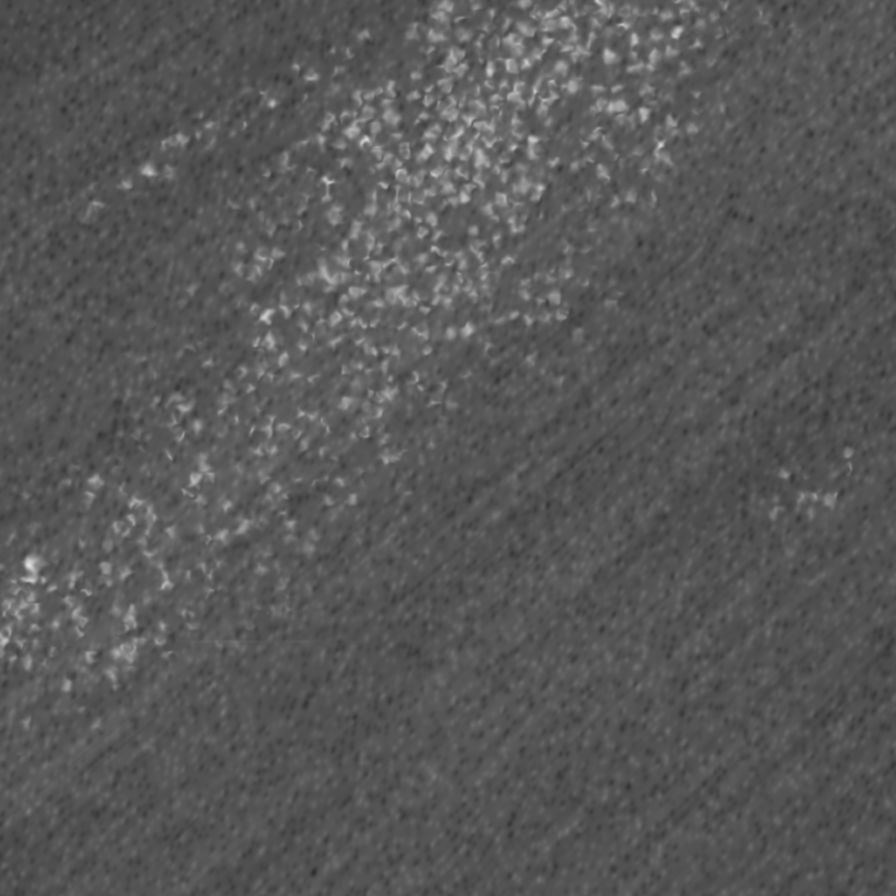
A three.js fragment shader for this texture:

```glsl
// Grey brushed ground with diagonal streaks, fine grain and drifts of pale speckles.
#define BASE_GREY 0.319
#define GRAIN_SCALE 135.0
#define GRAIN_GAIN 0.070
#define SPECK_SCALE 82.0
#define SPECK_GAIN 0.25
#define HAZE_GAIN 0.045
#define STREAK_SCALE 62.0
#define STREAK_GAIN 0.050
#define GROOVE_GAIN 0.030
#define SEAM_HEIGHT 0.284

varying vec2 vUv;

// Random values per lattice cell
vec3 hash3(vec2 c) {
  vec3 q = fract(c.xyx * vec3(0.1031, 0.1030, 0.0973));
  q += dot(q, q.yxz + 33.33);
  return fract((q.xxy + q.yzz) * q.zyx);
}

float valueNoise(vec2 p) {
  vec2 c = floor(p), f = fract(p);
  f = f * f * (3.0 - 2.0 * f);
  float low = mix(hash3(c).x, hash3(c + vec2(1.0, 0.0)).x, f.x);
  float high = mix(hash3(c + vec2(0.0, 1.0)).x, hash3(c + 1.0).x, f.x);
  return mix(low, high, f.y);
}

// Cellular sum of soft light and dark bumps
float grain(vec2 p) {
  vec2 c = floor(p), f = fract(p);
  float sum = 0.0;
  for (int j = -1; j <= 1; j++) {
    for (int i = -1; i <= 1; i++) {
      vec2 o = vec2(float(i), float(j));
      vec3 h = hash3(c + o + 300.0);
      vec2 d = f - o - h.xy;
      sum += (2.0 * h.z - 1.0) * exp(-5.0 * dot(d, d));
    }
  }
  return sum;
}

// Cellular pale specks with a faint shaded side; cover sets how many appear
float specks(vec2 p, float cover) {
  vec2 c = floor(p), f = fract(p);
  float sum = 0.0;
  for (int j = -1; j <= 1; j++) {
    for (int i = -1; i <= 1; i++) {
      vec2 o = vec2(float(i), float(j));
      vec3 h = hash3(c + o + 700.0);
      vec2 d = f - o - h.xy;
      vec2 s = d - vec2(0.40, -0.32);
      float radius = mix(0.32, 0.54, fract(h.z * 17.0));
      float gate = smoothstep(1.0 - cover, 1.32 - cover, h.z);
      float light = exp(-dot(d, d) / (radius * radius));
      sum += gate * (light - 0.22 * exp(-7.0 * dot(s, s)));
    }
  }
  return sum;
}

// Soft elongated drift, tilted by an angle in radians
float drift(vec2 p, vec2 center, float angle, vec2 size) {
  vec2 d = p - center;
  float c = cos(angle), s = sin(angle);
  d = vec2(c * d.x + s * d.y, c * d.y - s * d.x) / size;
  return exp(-dot(d, d));
}

void main() {
  vec2 p = vUv;

  // Flow coordinates: streaks steepen from upper left to lower right
  float across = p.y - (0.85 + 0.2 * p.x - 0.25 * p.y) * p.x + 2.0;
  float along = 0.7 * (p.x + p.y) + 1.0;

  // Where specks gather
  float cover = 0.80 * drift(p, vec2(0.60, 0.96), 0.60, vec2(0.28, 0.12));
  cover += 0.50 * drift(p, vec2(0.51, 0.80), 0.80, vec2(0.13, 0.04));
  cover += 0.60 * drift(p, vec2(0.24, 0.855), 0.52, vec2(0.16, 0.022));
  cover += 0.38 * drift(p, vec2(0.50, 0.69), 0.55, vec2(0.36, 0.15));
  cover += 0.38 * drift(p, vec2(0.20, 0.40), 0.75, vec2(0.34, 0.15));
  cover += 0.45 * drift(p, vec2(0.91, 0.46), 0.50, vec2(0.11, 0.04));
  cover += 0.50 * drift(p, vec2(0.01, 0.31), 0.80, vec2(0.08, 0.035));
  float clumps = 0.6 * valueNoise(vec2(across * 17.0, along * 9.0))
               + 0.4 * valueNoise(p * 34.0 + 9.0);
  cover = clamp(cover * (0.35 + 1.25 * clumps), 0.0, 1.0);

  // Broad tone: dull corners, lighter middle
  float grey = BASE_GREY + 0.018 * drift(p, vec2(0.40, 0.58), 0.7, vec2(0.75, 0.32));
  grey -= 0.022 * drift(p, vec2(0.0, 1.0), 0.5, vec2(0.36, 0.13));
  grey += 0.030 * (valueNoise(vec2(across * 7.0, along * 2.5)) - 0.5);

  // Brushed streaks and darker grooves
  float streak = valueNoise(vec2(across * STREAK_SCALE, along * 4.0))
               + 0.7 * valueNoise(vec2(across * STREAK_SCALE * 1.9 + 5.0, along * 6.0)) - 0.85;
  float brushed = (0.4 + 0.9 * valueNoise(p * 4.0 + 20.0)) * (1.0 - 0.7 * cover);
  grey += STREAK_GAIN * streak * brushed;
  float groove = valueNoise(vec2(across * 75.0 + 40.0, along * 5.0));
  grey -= GROOVE_GAIN * smoothstep(0.72, 0.98, groove) * brushed;

  // Fine leaning grain
  vec2 lean = vec2(p.x - 0.35 * p.y + 1.0, 0.72 * p.y + 0.2 * p.x);
  grey += GRAIN_GAIN * grain(lean * GRAIN_SCALE);

  // Pale specks, roughened by a small warp, over a thin haze
  vec2 warp = vec2(valueNoise(p * 130.0), valueNoise(p * 130.0 + 50.0)) - 0.5;
  grey += SPECK_GAIN * specks(p * SPECK_SCALE + 0.7 * warp, cover);
  grey += HAZE_GAIN * cover * cover;

  // Faint broken seam on the left
  float seamX = 1.0 - smoothstep(0.30, 0.48, p.x);
  float seamLine = 1.0 - smoothstep(0.0005, 0.0025, abs(p.y - SEAM_HEIGHT));
  grey += 0.06 * seamX * seamLine * (valueNoise(vec2(p.x * 45.0, 3.0)) - 0.4);

  gl_FragColor = vec4(vec3(clamp(grey, 0.0, 1.0)), 1.0);
}
```
